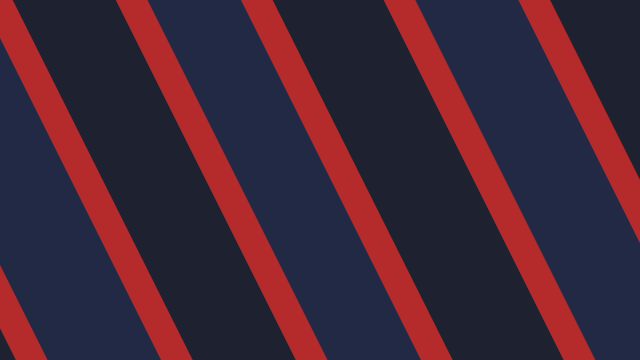
This pattern is drawn by a WebGL 1 fragment shader. Its source:

```glsl
precision highp float;
// Slanted navy and charcoal bands, parted by red stripes of constant width.
// A slanted coordinate turns the bands into a 1D layout; a loop steps from
// stripe to stripe with a slightly uneven gap. Lengths are in canvas heights.

uniform vec2 u_resolution;

#define SLANT 0.5            // sideways run per unit of descent
#define FIRST_EDGE -0.456    // left edge of the first stripe at the top
#define STRIPE_WIDTH 0.088   // measured horizontally
#define GAP_MIN 0.338        // smallest step between stripes
#define GAP_VARIATION 0.0729 // largest addition to that step
#define STRIPE_COUNT 6
#define NAVY vec3(0.130, 0.160, 0.270)
#define CHARCOAL vec3(0.115, 0.130, 0.188)
#define RED vec3(0.710, 0.170, 0.170)

// Quadratic hash of the stripe index, 0 to 1
float hash(float n) {
  return fract(0.8952 + n * (0.01587 * n - 0.4127));
}

void main() {
  vec2 p = gl_FragCoord.xy / u_resolution.y;
  float across = p.x - SLANT * (1.0 - p.y);

  // Converts horizontal distance to perpendicular distance in pixels
  float sharpness = u_resolution.y / sqrt(1.0 + SLANT * SLANT);

  vec3 ground = CHARCOAL;
  float stripes = 0.0;
  float edge = FIRST_EDGE;

  for (int i = 0; i < STRIPE_COUNT; i++) {
    float index = float(i);
    float fromCentre = across - edge - 0.5 * STRIPE_WIDTH;

    // The ground changes colour underneath each stripe
    vec3 nextGround = mix(NAVY, CHARCOAL, mod(index, 2.0));
    ground = mix(ground, nextGround, step(0.0, fromCentre));

    float inside = 0.5 * STRIPE_WIDTH - abs(fromCentre);
    stripes = max(stripes, clamp(0.5 + inside * sharpness, 0.0, 1.0));

    edge += GAP_MIN + GAP_VARIATION * hash(index);
  }

  gl_FragColor = vec4(mix(ground, RED, stripes), 1.0);
}
```
